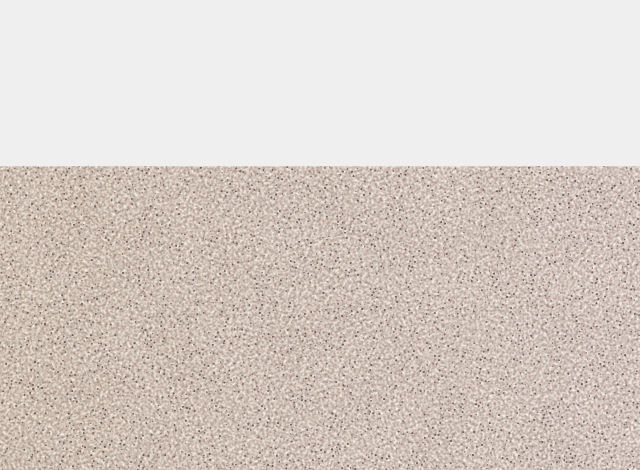
A WebGL 1 fragment shader for this texture:

```glsl
precision highp float;
uniform vec2 u_resolution;

#define HORIZON 0.646
#define COARSE_FREQ 145.0
#define FINE_FREQ 215.0
#define GRAIN_CONTRAST 0.66
#define SPECK_FREQ 110.0
#define SPECK_DENSITY 0.3
#define SPECK_RADIUS 0.2
#define WALL_COLOR vec3(0.937)
#define GRAIN_DARK vec3(0.67, 0.59, 0.55)
#define GRAIN_LIGHT vec3(0.955, 0.92, 0.88)
#define SPECK_COLOR vec3(0.43, 0.37, 0.35)

vec2 hash2(vec2 cell) {
  vec3 q = fract(cell.xyx * vec3(0.1031, 0.1030, 0.0973));
  q += dot(q, q.yzx + 33.33);
  return fract((q.xx + q.yz) * q.zy);
}

vec2 rotate(vec2 p, float angle) {
  float c = cos(angle), s = sin(angle);
  return vec2(c * p.x - s * p.y, s * p.x + c * p.y);
}

float gradientAt(vec2 cell, vec2 offset) {
  float angle = 6.2832 * hash2(cell).x;
  return dot(vec2(cos(angle), sin(angle)), offset);
}

float gradientNoise(vec2 p) {
  vec2 i = floor(p), f = fract(p);
  vec2 w = f * f * f * (f * (f * 6.0 - 15.0) + 10.0);
  vec2 e = vec2(1.0, 0.0);
  float low = mix(gradientAt(i, f), gradientAt(i + e, f - e), w.x);
  float high = mix(gradientAt(i + e.yx, f - e.yx), gradientAt(i + 1.0, f - 1.0), w.x);
  return mix(low, high, w.y);
}

// Sparse round flecks, at most one per cell
float specks(vec2 p, float pixel) {
  vec2 q = rotate(p, 0.4) * SPECK_FREQ + 300.0;
  vec2 cell = floor(q);
  vec2 center = mix(vec2(0.25), vec2(0.75), hash2(cell + 17.0));
  vec2 pick = hash2(cell + 71.0);
  float blur = 0.5 * pixel * SPECK_FREQ;
  float radius = SPECK_RADIUS * mix(0.75, 1.2, pick.y);
  float dist = length(fract(q) - center);
  float disc = 1.0 - smoothstep(radius - blur, radius + blur, dist);
  return disc * step(pick.x, SPECK_DENSITY) * mix(0.6, 1.0, pick.y);
}

vec3 stone(vec2 p, float across, float pixel) {
  // Two rotated layers of fine grain
  float coarse = gradientNoise(rotate(p, 0.55) * COARSE_FREQ + 400.0);
  float fine = gradientNoise(rotate(p, 1.1) * FINE_FREQ + 700.0);
  float mottle = gradientNoise(p * 9.0 + 50.0);
  float tone = 0.5 + GRAIN_CONTRAST * (coarse + 0.85 * fine) + 0.06 * mottle;
  vec3 color = mix(GRAIN_DARK, GRAIN_LIGHT, clamp(tone, -0.3, 1.15));

  // Rosy and sandy grains, then a cooler tint toward the right
  float hue = gradientNoise(rotate(p, 0.85) * COARSE_FREQ + 900.0);
  color += hue * vec3(0.035, -0.01, -0.025);
  color += mix(vec3(-0.008, -0.01, -0.018), vec3(0.01, 0.012, 0.022), across);

  return mix(color, SPECK_COLOR, specks(p, pixel));
}

void main() {
  float pixel = 1.0 / u_resolution.y;
  vec2 p = gl_FragCoord.xy * pixel;
  float across = gl_FragCoord.x / u_resolution.x;
  float wall = smoothstep(HORIZON - 0.5 * pixel, HORIZON + 0.5 * pixel, p.y);
  gl_FragColor = vec4(mix(stone(p, across, pixel), WALL_COLOR, wall), 1.0);
}
```
